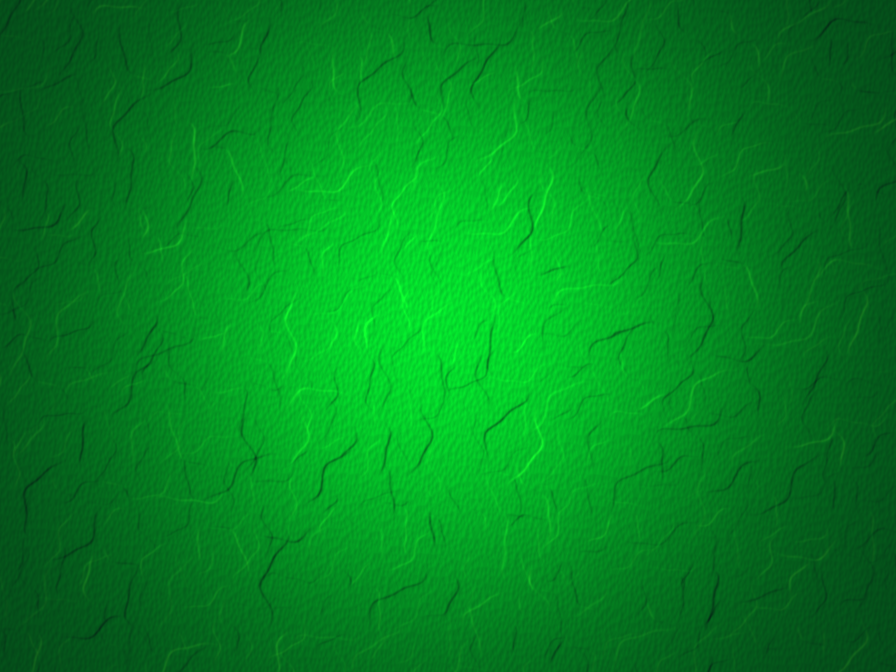
Give the GLSL for this background, as a Shadertoy shader.

```glsl
const float TAU = 6.28318;

vec2 hash2(vec2 cell) {
    vec2 k = vec2(dot(cell, vec2(127.1, 311.7)), dot(cell, vec2(269.5, 183.3)));
    return fract(sin(k) * 43758.55);
}

// Distance to the nearest scattered point
float cellular(vec2 p) {
    vec2 base = floor(p);
    float nearest = 4.0;
    for (int j = -1; j <= 1; j++) {
        for (int i = -1; i <= 1; i++) {
            vec2 cell = base + vec2(i, j);
            vec2 toPoint = cell + hash2(cell) - p;
            nearest = min(nearest, dot(toPoint, toPoint));
        }
    }
    return sqrt(nearest);
}

// Fine leather grain: slope of stretched, slanted cellular noise
float grain(vec2 p, vec2 density, float lean) {
    vec2 q = p * density;
    q.x -= lean * q.y;
    vec2 offset = vec2(0.3, -0.12);
    return cellular(q + offset) - cellular(q - offset);
}

// One wavy crease, lit by the direction its step faces
float crease(vec2 p, float angle, float halfLength, float phase, float width, vec2 light) {
    vec2 along = vec2(cos(angle), sin(angle));
    vec2 across = vec2(-along.y, along.x);
    float t = dot(p, along);
    float wave = 0.17 * sin(3.6 * t + phase) + 0.04 * sin(9.0 * t + 2.0 * phase);
    float slope = 0.612 * cos(3.6 * t + phase) + 0.36 * cos(9.0 * t + 2.0 * phase);
    float stretch = sqrt(1.0 + slope * slope);
    float d = (dot(p, across) - wave) / stretch;
    vec2 normal = (across - slope * along) / stretch;
    float taper = 1.0 - smoothstep(0.35 * halfLength, halfLength, abs(t));
    return dot(normal, light) * taper * exp(-d * d / (width * width));
}

// Creases of varied strength scattered one per jittered cell
float creases(vec2 p, float density, float width, float seed, vec2 light) {
    vec2 q = p * density;
    vec2 base = floor(q);
    float shade = 0.0;
    for (int j = -1; j <= 1; j++) {
        for (int i = -1; i <= 1; i++) {
            vec2 cell = base + vec2(i, j);
            vec2 jitter = hash2(cell + seed);
            vec2 traits = hash2(cell + seed + 36.0);
            vec2 center = cell + 0.5 + 0.7 * (jitter - 0.5);
            float flip = step(0.5, fract(traits.x * 7.0)) * 0.5 * TAU;
            float angle = mix(0.0, 0.38, traits.x) * TAU + flip;
            float halfLength = mix(0.3, 1.1, traits.y);
            float phase = TAU * fract(jitter.x * 9.0 + traits.y);
            float strength = mix(0.3, 1.0, fract(jitter.y * 13.0));
            shade += strength * crease(q - center, angle, halfLength, phase, width * density, light);
        }
    }
    return clamp(shade, -1.0, 1.0);
}

// Soft central glow
float glow(vec2 p, vec2 center, float radius) {
    vec2 d = (p - center) / radius;
    return 0.275 + 0.6 * exp(-dot(d, d));
}

// Green ramp with a slight blue share
vec3 greenTone(float level, float highlight) {
    return vec3(0.015 + 0.06 * highlight, level, 0.06 + 0.13 * level);
}

void mainImage(out vec4 fragColor, in vec2 fragCoord) {
    vec2 p = fragCoord / iResolution.y;
    float aspect = iResolution.x / iResolution.y;
    vec2 light = normalize(vec2(0.85, -0.5));

    float level = glow(p, vec2(0.49 * aspect, 0.52), 0.46);
    float fine = grain(p, vec2(175.0, 85.0), 0.35);

    // Long creases over a fainter, shorter set
    float lines = creases(p, 13.0, 0.0021, 17.0, light);
    lines += 0.6 * creases(p + 0.37, 18.0, 0.0019, 71.0, light);

    // Shade the glow with the relief
    float relief = 1.0 + 0.13 * fine + (lines > 0.0 ? 0.29 : 0.4) * lines;
    vec3 color = greenTone(level * relief, max(lines, 0.0));
    fragColor = vec4(clamp(color, 0.0, 1.0), 1.0);
}
```
